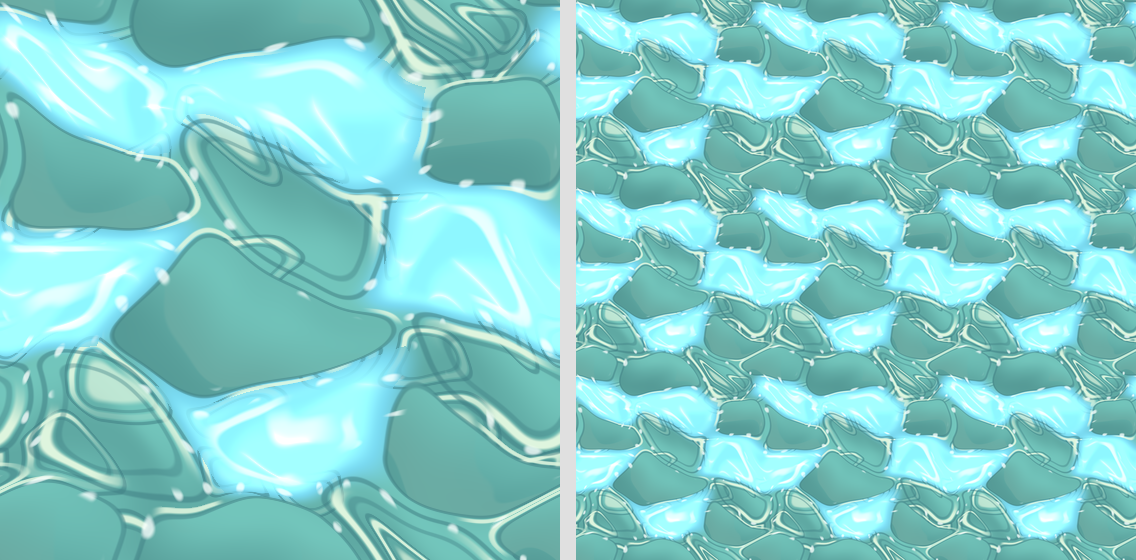
Left: one tile. Right: repeated 3 by 3.
This texture is drawn by a WebGL 2 fragment shader. Its source:

```glsl
#version 300 es
precision highp float;
// Glossy liquid with matte teal pebbles, glowing cyan pools and curved glass rims; tiles seamlessly.

uniform vec2 u_resolution;
out vec4 fragColor;

const float TAU = 6.2831853;
const vec3 DEEP = vec3(0.35, 0.63, 0.61);
const vec3 TEAL = vec3(0.46, 0.79, 0.75);
const vec3 SKY = vec3(0.47, 0.84, 0.93);
const vec3 AQUA = vec3(0.61, 0.99, 1.0);
const vec3 CREAM = vec3(0.87, 0.96, 0.87);
const vec3 WHITE = vec3(0.97, 1.0, 0.99);
const vec3 SHADE = vec3(0.25, 0.50, 0.52);

struct Cell {
    float border;  // rounded distance to the cell wall, in cell units
    float kind;    // 0..1, evenly spread over the cells
    float glow;    // soft share of pool cells nearby
    vec2 offset;   // from the cell centre to the sample
};

// Periodic bend; whole frequencies keep the unit square seamless.
vec2 swirl(vec2 p, float freq, float amount) {
    p.x += amount * sin(TAU * (freq * p.y + p.x) + 1.3);
    p.y += amount * sin(TAU * (freq * p.x - p.y) + 4.1);
    return p;
}

// Layered sine folds, -1..1; freq must be whole.
float folds(vec2 p, vec2 freq) {
    p = swirl(swirl(swirl(p, 2.0, 0.045), 3.0, 0.03), 7.0, 0.009);
    return sin(TAU * dot(p, freq) + 0.8);
}

float band(float x, float centre, float width) {
    return 1.0 - smoothstep(0.35 * width, width, abs(x - centre));
}

float smoothMin(float a, float b, float k) {
    float h = max(k - abs(a - b), 0.0) / k;
    return min(a, b) - 0.25 * h * h * k;
}

// Wraps a cell of the sheared grid, which climbs one row per tile.
vec2 wrapCell(vec2 cell, vec2 count) {
    cell -= floor(cell.x / count.x) * vec2(count.x, 1.0);
    return vec2(cell.x, mod(cell.y, count.y));
}

vec2 site(vec2 id) {
    vec2 h = vec2(dot(id, vec2(127.1, 311.7)), dot(id, vec2(269.5, 183.3)));
    return 0.5 + 0.72 * (fract(sin(h) * 43758.5) - 0.5);
}

float kindOf(vec2 id) {
    return fract(0.29 * id.x + 0.42 * id.y);
}

// Slanted cellular noise with rounded walls.
Cell cells(vec2 p, vec2 count) {
    vec2 q = p * count + vec2(0.0, p.x);
    vec2 base = floor(q);
    vec2 nearest = vec2(9.0);
    float kind = 0.0, pools = 0.0, total = 0.0;
    for (int i = 0; i < 25; i++) {
        vec2 cell = base + vec2(i % 5 - 2, i / 5 - 2);
        vec2 id = wrapCell(cell, count);
        vec2 r = cell + site(id) - q;
        float d = dot(r, r);
        float weight = exp(-5.0 * d);
        total += weight;
        pools += weight * step(0.6, kindOf(id));
        if (d < dot(nearest, nearest)) {
            nearest = r;
            kind = kindOf(id);
        }
    }
    float border = 2.0;
    for (int i = 0; i < 25; i++) {
        vec2 cell = base + vec2(i % 5 - 2, i / 5 - 2);
        vec2 r = cell + site(wrapCell(cell, count)) - q;
        vec2 across = r - nearest;
        if (dot(across, across) > 0.0001)
            border = smoothMin(border, dot(0.5 * (r + nearest), normalize(across)), 0.16);
    }
    return Cell(border, kind, pools / total, -nearest);
}

// Open liquid, brightening towards the pools.
vec3 liquid(vec2 p, float glow) {
    vec3 low = mix(DEEP, TEAL, 0.55 + 0.35 * folds(p, vec2(1.0, 3.0)));
    vec3 col = mix(low, SKY, smoothstep(0.12, 0.5, glow));
    return mix(col, AQUA, smoothstep(0.42, 0.8, glow));
}

// Matte stone with a broad sheen and one soft facet edge.
vec3 pebble(vec2 p, vec2 offset) {
    float sheen = smoothstep(-0.35, 0.5, offset.y + 0.35 * offset.x);
    float fold = folds(p, vec2(2.0, 3.0));
    vec3 col = mix(DEEP, TEAL, 0.75 * sheen + 0.14 * fold);
    float facet = smoothstep(0.1, 0.22, fold) * (1.0 - sheen);
    return mix(col, vec3(0.46, 0.69, 0.65), 0.55 * facet);
}

// Lit water with blue hollows, white filaments and a broken inner rim.
vec3 pool(vec2 p, float depth) {
    float hollow = smoothstep(0.0, 0.9, folds(p, vec2(2.0, -3.0)));
    vec3 col = mix(AQUA, SKY, 0.6 * hollow);
    float filament = pow(1.0 - abs(folds(p, vec2(3.0, 5.0))), 5.0);
    filament *= smoothstep(-0.3, 0.7, folds(p, vec2(-3.0, 4.0)));
    float wobble = 0.03 * folds(p, vec2(5.0, 7.0));
    float rim = band(depth, 0.11 + wobble, 0.05) * smoothstep(-0.4, 0.6, folds(p, vec2(4.0, 1.0)));
    float flare = smoothstep(0.75, 1.0, folds(p, vec2(2.0, 4.0))) * smoothstep(0.1, 0.3, depth);
    return mix(col, WHITE, clamp(0.85 * filament + 0.8 * rim + 0.7 * flare, 0.0, 1.0));
}

// Dark and cream contour bands following a curved wall.
vec3 glassRim(vec3 col, float depth, float light) {
    col = mix(col, SHADE, 0.55 * band(depth, 0.0, 0.025));
    col = mix(col, CREAM, light * band(depth, 0.065, 0.045));
    return mix(col, SHADE, 0.4 * band(depth, 0.13, 0.025));
}

void main() {
    vec2 p = gl_FragCoord.xy / u_resolution;
    vec2 bent = swirl(swirl(p, 2.0, 0.028), 5.0, 0.007);
    Cell big = cells(bent, vec2(3.0, 5.0));
    Cell small = cells(swirl(bent, 3.0, 0.025), vec2(6.0, 8.0));
    float depth = big.border - 0.045;
    float isPebble = step(big.kind, 0.4);
    float isPool = step(0.6, big.kind);
    float isGlass = (1.0 - isPebble) * (1.0 - isPool);
    vec3 col = liquid(p, big.glow);

    // Small lenses and crescents in the open liquid
    float lit = smoothstep(-0.2, 0.35, dot(small.offset, vec2(-0.5, 0.8)));
    float lens = step(small.kind, 0.45) * (1.0 - 0.75 * isPool);
    vec3 lensCol = glassRim(col, small.border - 0.07, 0.2 + 0.75 * lit);
    float core = smoothstep(0.25, 0.33, small.border) * step(small.kind, 0.16);
    lensCol = mix(lensCol, CREAM, 0.7 * core);
    col = mix(col, lensCol, lens * smoothstep(0.03, 0.06, small.border));

    // Large bodies
    float glassLight = smoothstep(-0.5, 0.6, folds(p, vec2(2.0, 1.0)));
    col = mix(col, glassRim(col, depth, glassLight), isGlass);
    col = mix(col, pool(p, depth), isPool * smoothstep(-0.04, 0.14, depth));
    col = mix(col, pebble(p, big.offset), isPebble * smoothstep(-0.008, 0.012, depth));

    // Pebble outline, broken highlight outside it and scattered glints
    float gleam = smoothstep(0.0, 0.7, folds(p, vec2(3.0, 2.0)));
    col = mix(col, SHADE, 0.5 * isPebble * band(depth, 0.005, 0.018));
    col = mix(col, CREAM, 0.9 * isPebble * gleam * band(depth, -0.028, 0.022));
    float glint = smoothstep(0.72, 0.95, folds(p, vec2(7.0, 5.0)) * folds(p, vec2(-4.0, 9.0)));
    col = mix(col, WHITE, 0.8 * glint * (1.0 - smoothstep(0.02, 0.07, abs(depth))));

    // Bloom around the pools
    col += vec3(0.03, 0.07, 0.09) * smoothstep(0.3, 0.9, big.glow);
    fragColor = vec4(clamp(col, 0.0, 1.0), 1.0);
}
```
